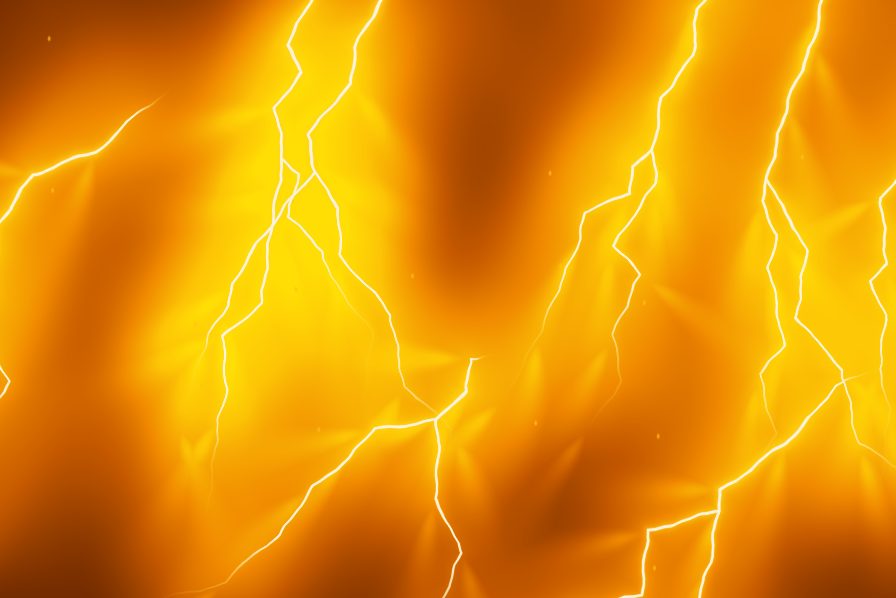
Write a WebGL 1 fragment shader that draws this background.

```glsl
precision highp float;
// Forked lightning over glowing amber haze. Each trunk is a random jagged walk
// that forks halfway; its nodes spread soft heat and wisps, the heat is mapped
// to a brown-to-yellow ramp, and thin pale cores are laid on top.

uniform vec2 u_resolution;

#define TRUNKS 8
#define TRUNK_STEPS 11
#define ALL_STEPS 17
#define STEP_LENGTH 0.085
#define ZIGZAG 0.5
#define CORE_WIDTH 0.0046
#define HALO_WIDTH 0.02
#define GLOW_RADIUS 0.13
#define GLOW_DENSITY 0.28
#define BASE_HEAT 0.28
#define GLOW_HEAT 0.7
#define FLOOR_SHADE 0.17

float hash(float a, float b) {
  return fract(sin(a * 127.1 + b * 311.7 + 4.3) * 43758.5);
}

vec2 downward(float angle) {
  return vec2(sin(angle), -cos(angle));
}

// x: distance to the segment, y: position along it from 0 to 1
vec2 segment(vec2 p, vec2 a, vec2 b) {
  vec2 ab = b - a;
  float h = clamp(dot(p - a, ab) / dot(ab, ab), 0.0, 1.0);
  return vec2(length(p - a - ab * h), h);
}

vec2 triangleWave(vec2 x) {
  return abs(fract(x) - 0.5) - 0.25;
}

// Small sharp bends that break up straight segments
vec2 kink(vec2 p) {
  vec2 coarse = triangleWave(vec2(p.y * 13.0 + p.x * 3.0, p.x * 12.0 - p.y * 4.0));
  vec2 fine = triangleWave(vec2(p.y * 37.0 - p.x * 9.0, p.x * 33.0 + p.y * 7.0));
  return 0.011 * coarse + 0.002 * fine;
}

// Layered, mutually bent sines, stretched along a steep diagonal
float haze(vec2 p) {
  vec2 q = vec2(p.x * 0.9 - p.y * 0.45, p.x * 0.3 + p.y * 0.6);
  float sum = 0.0, amp = 0.5, freq = 5.0;
  for (int i = 0; i < 4; i++) {
    float k = float(i);
    sum += amp * sin(q.x * freq + 1.6 * sin(q.y * freq * 0.8 + k * 2.1) + k * 1.7);
    q = mat2(0.94, 0.34, -0.34, 0.94) * q;
    freq *= 1.8;
    amp *= 0.5;
  }
  return sum;
}

// Soft cone that widens and fades away from its tip
float wisp(vec2 q, vec2 dir) {
  float along = max(dot(q, dir), 0.0);
  float across = dot(q, vec2(-dir.y, dir.x)) / (0.003 + 0.2 * along);
  return smoothstep(0.0, 0.06, along) * exp(-along / 0.13 - across * across);
}

// Tiny embers, in a few cells of a grid
float embers(vec2 p) {
  vec2 cell = floor(p * 5.0);
  float r = hash(cell.x, cell.y + 50.0);
  vec2 spot = 0.2 + 0.6 * vec2(hash(cell.x, cell.y + 70.0), hash(cell.x, cell.y + 90.0));
  vec2 q = (fract(p * 5.0) - spot) / 5.0;
  return step(0.75, r) * (1.0 - smoothstep(0.001, 0.005, length(q * vec2(1.3, 0.8))));
}

vec3 heatColor(float h) {
  vec3 c = mix(vec3(0.31, 0.1, 0.0), vec3(0.45, 0.17, 0.0), smoothstep(-0.05, 0.2, h));
  c = mix(c, vec3(0.76, 0.34, 0.0), clamp((h - 0.2) / 0.25, 0.0, 1.0));
  c = mix(c, vec3(0.94, 0.53, 0.0), clamp((h - 0.45) / 0.2, 0.0, 1.0));
  c = mix(c, vec3(0.99, 0.77, 0.02), clamp((h - 0.65) / 0.23, 0.0, 1.0));
  return mix(c, vec3(1.0, 0.87, 0.02), clamp((h - 0.88) / 0.2, 0.0, 1.0));
}

void main() {
  vec2 p = gl_FragCoord.xy / u_resolution.y;
  vec2 bent = p + kink(p);
  float glow = 0.0, halo = 0.0, core = 0.0, wisps = 0.0;

  for (int i = 0; i < TRUNKS; i++) {
    float id = float(i);
    // Every third trunk starts in mid-air; a gap keeps the centre calm
    float low = 1.0 - step(0.5, mod(id, 3.0));
    float gap = step(3.5, id) * 0.06 * (7.0 - id);
    vec2 node = vec2(0.3 + 0.19 * id + gap, mix(1.03, max(0.86 - 0.15 * id, 0.4), low));
    node.x += 0.1 * (hash(id, 40.0) - 0.5);
    float lean = mix(-0.4, -0.85, low) + 0.4 * (hash(id, 41.0) - 0.5);
    vec2 fork = node;

    for (int j = 0; j < ALL_STEPS; j++) {
      float k = float(j);
      if (j == 4) fork = node;
      if (j == TRUNK_STEPS) {
        node = fork;
        lean += 0.65;
      }
      float side = mod(k, 2.0) * 2.0 - 1.0;
      float angle = lean + ZIGZAG * (side * 0.6 + 1.8 * (hash(id, k) - 0.5));
      vec2 next = node + downward(angle) * STEP_LENGTH * (0.4 + 1.2 * hash(id, k + 20.0));
      vec2 s = segment(bent, node, next);

      // Strength falls to nothing at the tips of trunk and branch
      float t = (k + s.y) / float(TRUNK_STEPS);
      float strength = 1.0 - t * t;
      if (j >= TRUNK_STEPS) strength = 0.85 * (1.0 - (t - 1.0) * 1.83);
      else strength *= mix(1.0, smoothstep(0.0, 0.2, t), low);

      float width = CORE_WIDTH * mix(0.5, 1.0, strength);
      float line = 1.0 - smoothstep(width * 0.2, width, s.x);
      core = max(core, line * smoothstep(-0.05, 0.5, strength));
      halo = max(halo, strength * exp(-s.x / HALO_WIDTH));

      vec2 mid = (p - 0.5 * (node + next)) / GLOW_RADIUS;
      glow += exp(-dot(mid, mid));
      float swing = angle + 1.4 * (hash(id, k + 60.0) - 0.5);
      wisps = max(wisps, step(0.4, hash(id, k + 80.0)) * wisp(p - next, downward(swing)));
      node = next;
    }
  }

  // Heat of the air, cooler towards the ground
  float heat = BASE_HEAT + GLOW_HEAT * (1.0 - exp(-GLOW_DENSITY * glow));
  heat += 0.16 * haze(p) + 0.18 * halo + 0.22 * wisps;
  heat -= FLOOR_SHADE * (1.0 - smoothstep(0.0, 0.5, p.y));
  vec3 color = heatColor(heat);

  // Golden rim and pale core of the bolts
  color = mix(color, vec3(1.0, 0.82, 0.1), 0.6 * smoothstep(0.4, 1.0, halo));
  color = mix(color, vec3(1.0, 0.75, 0.1), 0.7 * embers(p));
  vec3 boltColor = mix(vec3(0.99, 0.82, 0.2), vec3(0.98, 0.95, 0.87), smoothstep(0.15, 0.75, core));
  gl_FragColor = vec4(mix(color, boltColor, core), 1.0);
}
```
